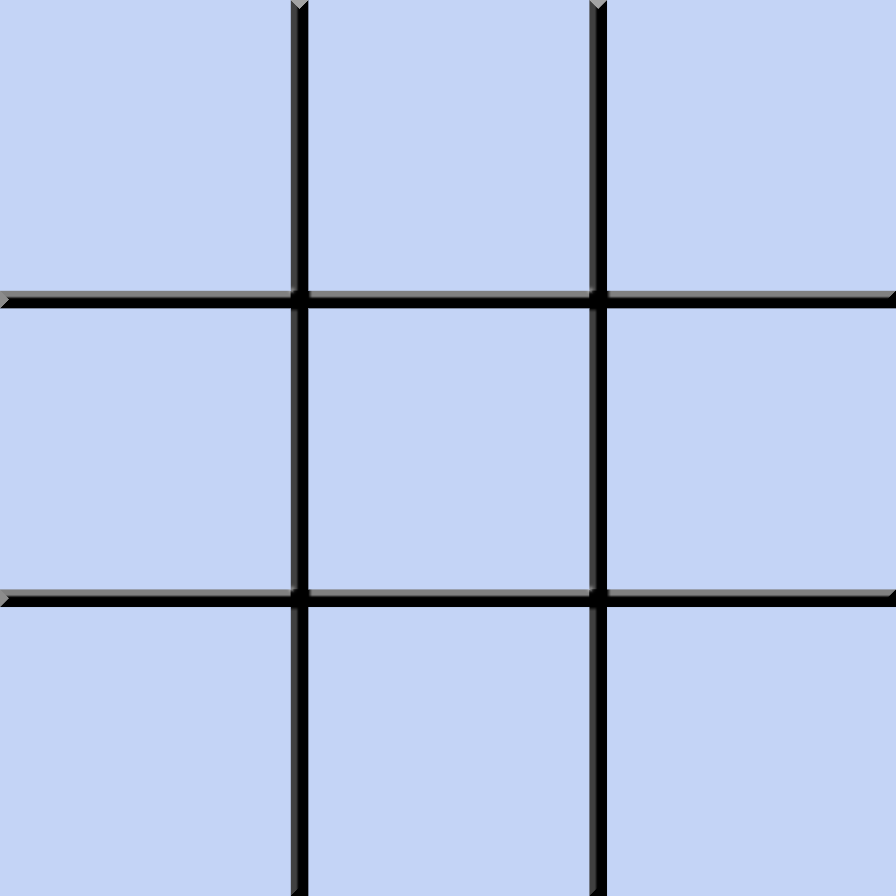
A WebGL 1 fragment shader for this pattern:

```glsl
precision highp float;

// Pale blue square tiles, three by three, parted by bevelled dark bars.
// Each bar is a band around an inner cell border, lit on its upper or left
// flank, fading to black at crossings and mitred at the canvas edge.

#define REPEATS 3.0
#define BAR_START -0.0265   // band limits around a border, in cell widths
#define BAR_END 0.0325
#define CAP_LENGTH 0.030    // depth of the mitred end caps
#define TILE_COLOR vec3(0.769, 0.831, 0.965)
#define TOP_LIGHT 0.50      // grey of the upper flank
#define LEFT_LIGHT 0.25     // grey of the left flank
#define TOP_CAP 0.64
#define LEFT_CAP 0.55
#define GLINT 0.25

uniform vec2 u_resolution;

// Coverage of the band at signed offset d from a border.
float barMask(float d, float aa) {
  return smoothstep(BAR_START - aa, BAR_START + aa, d)
       * (1.0 - smoothstep(BAR_END - aa, BAR_END + aa, d));
}

// Lit flank on the negative side, rolling off to black past the middle.
float flank(float d) {
  return 1.0 - smoothstep(-0.010, 0.002, d);
}

// One away from crossings, zero inside them.
float clearOfCrossing(float along) {
  return 1.0 - smoothstep(-0.030, -0.014, along)
             * (1.0 - smoothstep(0.028, 0.048, along));
}

// Grey of one bar: across and along are offsets from the two borders,
// position is the distance from the start of the bar, in cells.
float barShade(float across, float along, float position,
               float light, float capLight, float aa) {
  float shade = light * flank(across) * clearOfCrossing(along);
  float mitre = CAP_LENGTH - abs(across - 0.003);
  float startCap = smoothstep(-aa, aa, mitre - position);
  float endCap = smoothstep(-aa, aa, mitre - (REPEATS - position));
  return mix(shade, capLight, startCap) * (1.0 - endCap);
}

void main() {
  float side = min(u_resolution.x, u_resolution.y);
  vec2 uv = gl_FragCoord.xy / u_resolution;
  float aa = 0.6 * REPEATS / side;

  // Cell coordinates from the upper left, and offset to the nearest inner border.
  vec2 cell = vec2(uv.x, 1.0 - uv.y) * REPEATS;
  vec2 d = cell - clamp(floor(cell + 0.5), 1.0, REPEATS - 1.0);

  float vertical = barMask(d.x, aa);
  float horizontal = barMask(d.y, aa);
  float verticalShade = barShade(d.x, d.y, cell.y, LEFT_LIGHT, TOP_CAP, aa);
  float horizontalShade = barShade(d.y, d.x, cell.x, TOP_LIGHT, LEFT_CAP, aa);

  // Small glint where the lit flanks meet at the upper left of a crossing.
  vec2 corner = (d - vec2(-0.022, -0.028)) / 0.010;
  float glint = GLINT * exp(-dot(corner, corner));

  // Inside a crossing both bars are dark, so the darker one wins.
  float crossing = vertical * horizontal;
  float shade = mix(horizontalShade, verticalShade,
                    vertical / max(vertical + horizontal, 0.0001));
  shade = mix(shade, min(verticalShade, horizontalShade), crossing) + glint;

  float coverage = max(vertical, horizontal);
  gl_FragColor = vec4(mix(TILE_COLOR, vec3(shade), coverage), 1.0);
}
```
